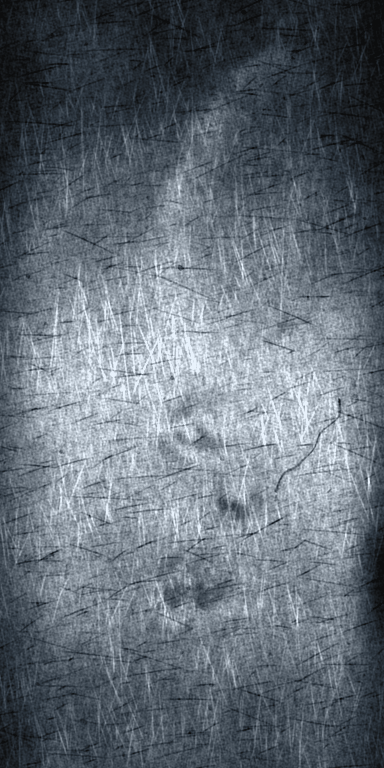
Write a WebGL 1 fragment shader that draws this texture.

```glsl
precision highp float;
uniform vec2 u_resolution;

vec2 hash2(vec2 p) {
  vec2 k = vec2(dot(p, vec2(127.1, 311.7)), dot(p, vec2(269.5, 183.3)));
  return fract(sin(k) * 43758.5453);
}

float gradientNoise(vec2 p) {
  vec2 i = floor(p), f = fract(p);
  vec2 u = f * f * f * (f * (f * 6.0 - 15.0) + 10.0);
  vec2 e = vec2(0.0, 1.0);
  float a = dot(hash2(i) * 2.0 - 1.0, f);
  float b = dot(hash2(i + e.yx) * 2.0 - 1.0, f - e.yx);
  float c = dot(hash2(i + e.xy) * 2.0 - 1.0, f - e.xy);
  float d = dot(hash2(i + e.yy) * 2.0 - 1.0, f - e.yy);
  return mix(mix(a, b, u.x), mix(c, d, u.x), u.y);
}

float fbm(vec2 p) {
  float sum = 0.0, amp = 1.0;
  for (int i = 0; i < 5; i++) {
    sum += amp * gradientNoise(p);
    p = p * 2.03 + 17.3;
    amp *= 0.55;
  }
  return sum;
}

vec2 rotate(vec2 p, float angle) {
  float c = cos(angle), s = sin(angle);
  return vec2(c * p.x - s * p.y, s * p.x + c * p.y);
}

float blob(vec2 p, vec2 center, vec2 radius) {
  vec2 d = (p - center) / radius;
  return exp(-dot(d, d));
}

// One tapered, slightly bent scratch per cell of a rotated grid
float scratches(vec2 p, float angle, vec2 cell, float width, float seed) {
  vec2 q = rotate(p, angle) / cell + seed * vec2(3.71, 5.37);
  vec2 id = floor(q) + seed * 13.0;
  vec2 f = fract(q) - 0.5;
  vec2 place = hash2(id), shape = hash2(id + 71.0);
  float path = (place.x - 0.5) * 0.5 + f.y * (place.y - 0.5) * 0.6
             + f.y * f.y * (shape.y - 0.5) * 0.4;
  float line = 1.0 - smoothstep(0.0, width, abs(f.x - path) * cell.x);
  float reach = mix(0.12, 0.49, shape.x);
  return line * (1.0 - smoothstep(reach * 0.3, reach, abs(f.y))) * shape.y * shape.y;
}

float hatch(vec2 p, float angle, vec2 frequency) {
  return gradientNoise(rotate(p, angle) * frequency);
}

// Broad light and shade of the worn sheet
float illumination(vec2 p) {
  float y = p.y - 0.92 + 0.12 * fbm(p * 2.5 + 4.0);
  float spread = y > 0.0 ? 0.54 : 0.76;
  float tone = 0.115 + 0.61 * exp(-y * y / (spread * spread));
  float dx = 0.75 - p.x;
  float arc = (p.y - 1.86 + 4.0 * dx * dx) / sqrt(1.0 + 64.0 * dx * dx);
  float softness = arc > 0.0 ? 0.03 : 0.1;
  float ends = smoothstep(0.34, 0.48, p.x) * (1.0 - smoothstep(0.55, 0.82, p.x));
  tone += 0.24 * ends * exp(-arc * arc / (softness * softness)) * (0.8 + fbm(p * 9.0));
  tone += 0.1 * blob(p, vec2(0.47, 1.3), vec2(0.12, 0.3));
  return tone + 0.12 * fbm(p * vec2(5.0, 3.5));
}

float stains(vec2 p) {
  float area = blob(p, vec2(0.5, 0.87), vec2(0.1, 0.13))
             + blob(p, vec2(0.61, 0.68), vec2(0.07, 0.05))
             + blob(p, vec2(0.5, 0.46), vec2(0.13, 0.11))
             + 0.7 * blob(p, vec2(0.72, 1.15), vec2(0.05, 0.06));
  return area * smoothstep(-0.4, 0.4, fbm(p * 14.0));
}

float crack(vec2 p, vec2 a, vec2 b, float width) {
  p += 0.03 * vec2(gradientNoise(p * 13.0), gradientNoise(p * 17.0 + 8.0));
  vec2 ab = b - a;
  float t = clamp(dot(p - a, ab) / dot(ab, ab), 0.0, 1.0);
  return 1.0 - smoothstep(0.0, width, length(p - a - ab * t));
}

void main() {
  vec2 p = gl_FragCoord.xy / u_resolution.x;
  float tone = illumination(p);

  // Shadowed sides with a ragged inner edge
  float side = min(p.x, 1.0 - p.x) + 0.05 * fbm(p * vec2(3.0, 5.0));
  tone *= mix(0.4, 1.0, smoothstep(-0.03, 0.16, side));
  tone *= 1.0 - 0.8 * blob(p, vec2(1.0, 0.5), vec2(0.05, 0.2));
  tone -= 0.36 * stains(p);
  float response = 0.15 + max(tone, 0.0);

  // Brushed hatching and fine grain
  float grain = 0.2 * hatch(p, 0.18, vec2(150.0, 16.0))
              + 0.2 * hatch(p, -0.25, vec2(160.0, 22.0))
              + 0.17 * hatch(p, 1.3, vec2(150.0, 24.0))
              + 0.14 * hatch(p, 1.9, vec2(140.0, 28.0))
              + 0.3 * hatch(p, 0.6, vec2(171.0))
              + 0.12 * hatch(p, 0.9, vec2(57.0));
  tone += grain * response;

  // Steep light scratches, then short flat dark ones
  float light = 0.0, dark = 0.0;
  for (int i = 0; i < 36; i++) {
    float n = float(i);
    float angle = (hash2(vec2(n, 4.0)).x - 0.5) * 0.8;
    light += scratches(p, angle, vec2(0.075, 0.12 + 0.01 * n), 0.0042, n + 1.0);
  }
  for (int i = 0; i < 12; i++) {
    float n = float(i);
    float angle = 1.57 + (hash2(vec2(n, 9.0)).x - 0.5) * 1.1;
    dark += scratches(p, angle, vec2(0.085, 0.08 + 0.02 * n), 0.0042, n + 40.0);
  }
  float worn = smoothstep(-0.5, 0.4, fbm(p * 4.0 + 20.0));
  tone += 0.38 * light * response * worn;
  tone -= 0.36 * dark * response;

  // Pits and the long crack
  float pits = smoothstep(0.36, 0.55, gradientNoise(p * 48.0 + 3.0));
  tone -= 0.3 * pits * response;
  tone -= 0.35 * crack(p, vec2(0.72, 0.72), vec2(0.89, 0.95), 0.005);

  // Cool steel tint
  tone = clamp(tone, 0.05, 0.95);
  float tint = 0.04 * smoothstep(0.0, 0.25, tone);
  gl_FragColor = vec4(tone + vec3(-tint, 0.0, tint), 1.0);
}
```
